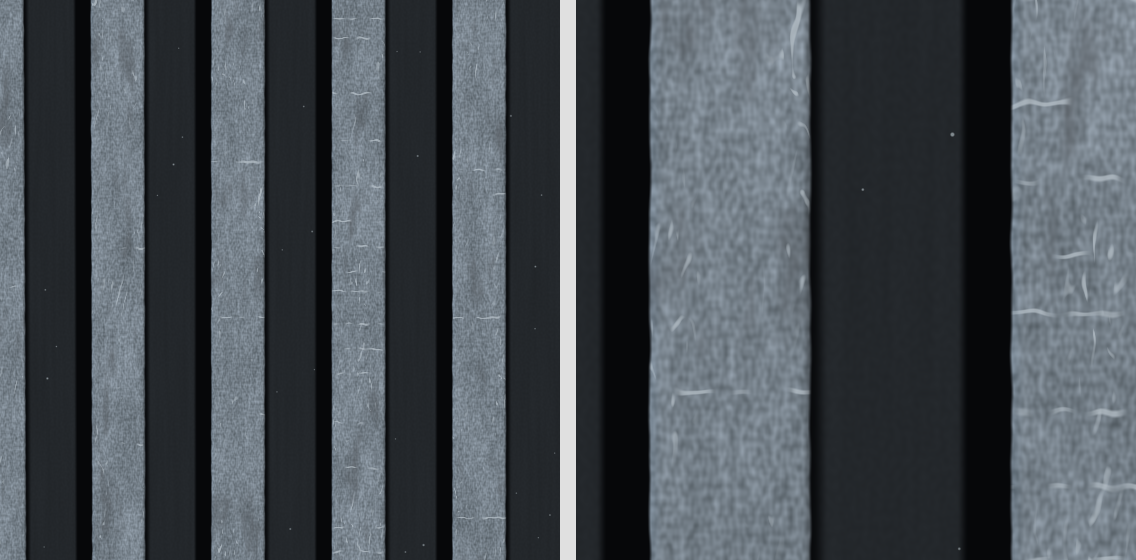
Left, the full canvas; right, a detail of the centre.
Write a WebGL 2 fragment shader that draws this texture.

```glsl
#version 300 es
precision highp float;
// Weathered blue-grey vertical slats over a charcoal backing with black shadow gaps.
uniform vec2 u_resolution;
out vec4 fragColor;

// Layout, in canvas widths
const float PITCH = 0.2153;
const float FIRST_LEFT = -0.0533;
const float SLAT_WIDTH = 0.0955;
const float GROOVE_WIDTH = 0.0295;
const float CONTACT_WIDTH = 0.011;
const float LEAN = 0.005;
const float LAST_SLAT = 4.0;
const float CRACKED_SLAT = 3.0;

// Wear
const float EDGE_WOBBLE = 0.0012;
const float CRACK_ROWS = 22.0;
const float DUST_CELLS = 15.0;
const float DUST_CHANCE = 0.28;

// Colours
const vec3 SLAT_DARK = vec3(0.31, 0.345, 0.37);
const vec3 SLAT_PALE = vec3(0.62, 0.67, 0.72);
const vec3 SCRATCH = vec3(0.71, 0.75, 0.78);
const vec3 SMUDGE = vec3(0.31, 0.33, 0.35);
const vec3 CHARCOAL = vec3(0.138, 0.153, 0.168);
const vec3 BLACK = vec3(0.022, 0.026, 0.034);
const vec3 DUST = vec3(0.60, 0.64, 0.66);

float hash(vec2 p) {
  vec3 q = fract(p.xyx * vec3(0.1031, 0.1030, 0.0973));
  q += dot(q, q.yzx + 33.33);
  return fract((q.x + q.y) * q.z);
}

vec2 gradient(vec2 cell) {
  float angle = 6.2832 * hash(cell);
  return vec2(cos(angle), sin(angle));
}

// Gradient noise, about -0.7 to 0.7
float noise(vec2 p) {
  vec2 i = floor(p), f = p - i;
  vec2 w = f * f * f * (f * (f * 6.0 - 15.0) + 10.0);
  vec2 e = vec2(1.0, 0.0);
  float low = mix(dot(gradient(i), f), dot(gradient(i + e), f - e), w.x);
  float high = mix(dot(gradient(i + e.yx), f - e.yx), dot(gradient(i + 1.0), f - 1.0), w.x);
  return mix(low, high, w.y);
}

float fbm(vec2 p) {
  float sum = 0.0, amp = 0.6;
  for (int i = 0; i < 4; i++) {
    sum += amp * noise(p);
    p = p * 2.03 + 17.3;
    amp *= 0.55;
  }
  return sum;
}

// Painted wood face; s.x runs across the slat, s.y up it
vec3 slatColor(vec2 s, float id) {
  vec2 q = s + vec2(id * 0.37, id * 1.71);
  float blotch = fbm(q * vec2(16.0, 6.0));
  float grain = noise(q * vec2(150.0, 48.0) + 3.0 * blotch);
  float fine = noise(q * vec2(310.0, 170.0));
  float weave = noise(q * vec2(90.0, 260.0));
  float tone = 0.5 + 0.38 * blotch + 0.24 * grain + 0.36 * fine + 0.16 * weave;
  vec3 col = mix(SLAT_DARK, SLAT_PALE, clamp(tone, 0.0, 1.0));

  // Worn brownish-grey smudges
  float smudge = smoothstep(0.08, 0.4, fbm(q * vec2(24.0, 7.0) + 41.0));
  col = mix(col, SMUDGE, smudge * (0.4 + 0.5 * grain));

  // Pale upright flecks, gathered in patches
  float patches = smoothstep(-0.05, 0.35, noise(q * vec2(22.0, 8.0) + 9.0));
  float fleck = smoothstep(0.28, 0.5, noise(q * vec2(190.0, 55.0) + 5.0 * blotch + 70.0));
  col = mix(col, SCRATCH, 0.75 * patches * fleck);

  // Broken cross cracks, one per chosen row
  float row = floor(s.y * CRACK_ROWS);
  float chance = id == CRACKED_SLAT ? 0.6 : 0.15;
  float level = 0.5 + 0.5 * (hash(vec2(row, id + 5.0)) - 0.5) + 0.12 * noise(q * 60.0);
  float crack = 1.0 - smoothstep(0.0006, 0.0022, abs(fract(s.y * CRACK_ROWS) - level) / CRACK_ROWS);
  crack *= step(hash(vec2(row + 31.0, id)), chance) * smoothstep(-0.1, 0.3, noise(q * vec2(45.0, 20.0)));
  col = mix(col, SCRATCH, 0.75 * crack);

  // Cool left rim, darker rounded right rim
  col += vec3(0.0, 0.012, 0.025) * (1.0 - smoothstep(0.0, 0.008, s.x));
  return col * mix(0.72, 1.0, smoothstep(0.0, 0.005, SLAT_WIDTH - s.x));
}

// Sparse bright specks, one at most per cell
float dust(vec2 p, float px) {
  vec2 g = p * DUST_CELLS, cell = floor(g);
  vec2 centre = 0.1 + 0.8 * vec2(hash(cell + 11.0), hash(cell + 57.0));
  float radius = mix(0.0006, 0.0018, pow(hash(cell + 83.0), 3.0));
  float d = length(g - cell - centre) / DUST_CELLS;
  return step(hash(cell + 29.0), DUST_CHANCE) * (1.0 - smoothstep(radius - px, radius + px, d));
}

void main() {
  vec2 p = gl_FragCoord.xy / u_resolution;
  float px = 1.0 / min(u_resolution.x, u_resolution.y);
  float soft = max(px, 0.0013);

  // Slat index and distance from its left edge, with a lean at the left
  float x = p.x - FIRST_LEFT - LEAN * (1.0 - p.y) * max(0.0, 1.0 - 2.6 * p.x);
  float id = floor(x / PITCH + 0.3);
  float local = x - id * PITCH;
  float wobble = EDGE_WOBBLE * noise(vec2(id * 7.3 + step(0.04, local) * 3.1, p.y * 45.0));

  // Backing board with faint upright streaks
  float streak = noise(p * vec2(120.0, 5.0)) + noise(p * vec2(260.0, 200.0));
  vec3 col = CHARCOAL * (1.0 + 0.07 * streak);
  col = mix(col, DUST, 0.8 * dust(p, px));

  // Deep groove before each slat, contact shadow after it
  float groove = smoothstep(-GROOVE_WIDTH - 0.003, -GROOVE_WIDTH + 0.004, local);
  groove *= step(id, LAST_SLAT) * (1.0 - step(0.04, local));
  float contact = step(0.04, local) * (1.0 - smoothstep(0.001, CONTACT_WIDTH, local - SLAT_WIDTH));
  col = mix(col, BLACK, max(groove, 0.9 * contact));

  // Slat face
  float edge = abs(local - 0.5 * SLAT_WIDTH) - 0.5 * SLAT_WIDTH + wobble;
  col = mix(col, slatColor(vec2(local, p.y), id), 1.0 - smoothstep(-soft, soft, edge));
  fragColor = vec4(col, 1.0);
}
```
